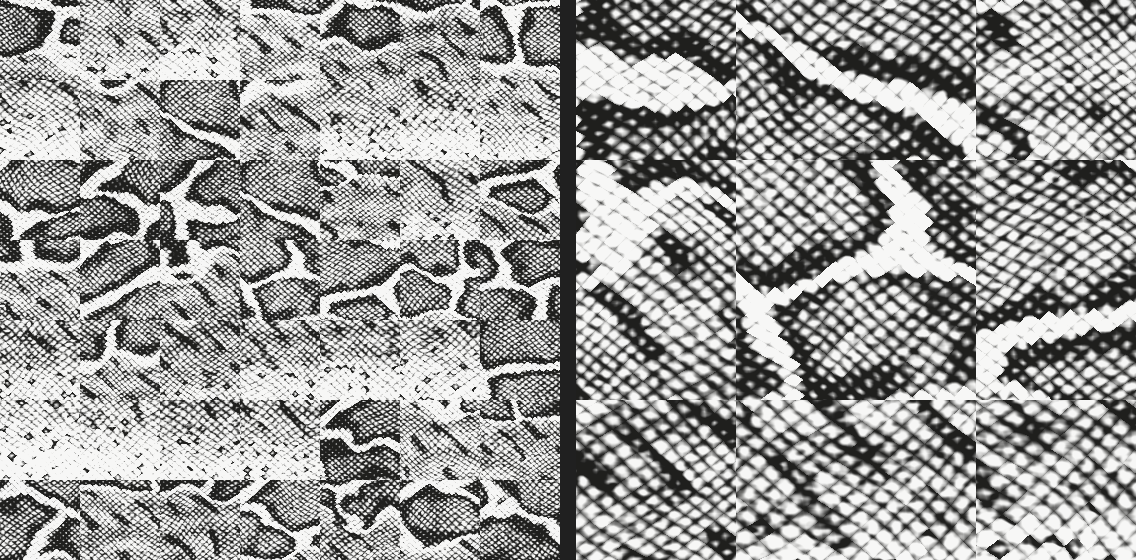
Left: the whole. Right: its middle third, enlarged.
Reproduce this pattern procedurally as a three.js fragment shader.

```glsl
varying vec2 vUv;

#define TILES 7.0
#define SCALES vec2(11.5, 14.0)
#define INK vec3(0.12, 0.12, 0.115)
#define PAPER vec3(0.97, 0.97, 0.965)
#define SOFTNESS 0.46
#define GRAIN 0.5
#define VEIN_WIDTH 0.11
#define BORDER_WIDTH 0.13
#define SADDLE_START 1.75
#define SKIN_HEIGHT 2.2

vec2 hash2(vec2 p) {
  p = vec2(dot(p, vec2(127.1, 311.7)), dot(p, vec2(269.5, 183.3)));
  return fract(sin(p) * 43758.55);
}

float cornerSlope(vec2 cell, vec2 f, vec2 corner) {
  return dot(hash2(cell + corner) * 2.0 - 1.0, f - corner);
}

float gradientNoise(vec2 p) {
  vec2 i = floor(p), f = fract(p);
  vec2 u = f * f * (3.0 - 2.0 * f);
  float low = mix(cornerSlope(i, f, vec2(0.0)), cornerSlope(i, f, vec2(1.0, 0.0)), u.x);
  float high = mix(cornerSlope(i, f, vec2(0.0, 1.0)), cornerSlope(i, f, vec2(1.0)), u.x);
  return 1.4 * mix(low, high, u.y);
}

// Gap between the two nearest cell seeds: zero on the veins
float cellGap(vec2 p) {
  vec2 cell = floor(p);
  float nearest = 9.0, second = 9.0;
  for (int y = -1; y <= 1; y++) {
    for (int x = -1; x <= 1; x++) {
      vec2 id = cell + vec2(float(x), float(y));
      float d = length(id + 0.15 + 0.7 * hash2(id + 7.0) - p);
      second = min(second, max(nearest, d));
      nearest = min(nearest, d);
    }
  }
  return second - nearest;
}

// Pale belly with broken smudges
float bellyTone(vec2 s) {
  float smudge = smoothstep(0.3, 0.42, gradientNoise(s * vec2(10.0, 12.0)));
  float fade = mix(-0.34, 0.1, smoothstep(0.3, 1.1, s.y));
  return fade + 0.25 * gradientNoise(s * 6.0) + 0.8 * smudge;
}

// Grey flank crossed by curved chains of dark dashes
float flankTone(vec2 s) {
  float wobble = gradientNoise(s * 2.0);
  float phase = s.x * 2.2 + s.y * (0.6 + 0.6 * s.y) + 0.45 * wobble;
  float chain = 1.0 - smoothstep(0.09, 0.14, abs(fract(phase) - 0.5));
  float dashes = smoothstep(-0.05, 0.05, gradientNoise(s * vec2(3.0, 4.0) + 20.0));
  float ribbon = 0.12 * sin(s.y * 17.0 + 4.0 * wobble);
  return 0.13 + ribbon + 0.2 * gradientNoise(s * 4.0) + 0.65 * chain * dashes;
}

// Netted saddles with dark rims, parted by white veins
float saddleTone(vec2 s, float edge) {
  vec2 p = s * vec2(0.75, 1.25) + 0.15 * gradientNoise(s * 3.0);
  float gap = min(cellGap(p), abs(edge) * 1.6);
  float width = VEIN_WIDTH + 0.1 * gradientNoise(s * 2.5 + 5.0);
  float rim = width + BORDER_WIDTH + 0.25 * gradientNoise(s * 4.0 + 9.0);
  float netting = 0.27 + 0.18 * gradientNoise(s * 3.0 + 31.0);
  float tone = mix(0.8, netting, smoothstep(rim - 0.05, rim + 0.1, gap));
  return mix(-0.32, tone, smoothstep(width - 0.03, width + 0.03, gap));
}

float skinTone(vec2 s) {
  float edge = s.y - SADDLE_START - 0.35 * gradientNoise(s * 1.7 + 3.0);
  float lower = mix(bellyTone(s), flankTone(s), smoothstep(0.75, 1.1, s.y));
  return mix(lower, saddleTone(s, edge), smoothstep(-0.02, 0.02, edge));
}

void main() {
  // Each square shows its own crop of the skin
  vec2 grid = vUv * TILES;
  vec2 tile = floor(grid);
  vec2 pick = hash2(tile + 3.0);
  float start = pow(pick.y, 1.2) * SKIN_HEIGHT;
  vec2 skin = fract(grid) + vec2(pick.x * 40.0, start);

  // Staggered scales, larger towards the belly
  vec2 count = SCALES * mix(0.72, 1.0, smoothstep(0.2, 0.8, start));
  vec2 bend = vec2(gradientNoise(skin * 1.6), gradientNoise(skin * 1.6 + 50.0));
  vec2 lattice = (skin + 0.1 * bend) * count;
  vec2 even = floor(lattice) + 0.5, odd = floor(lattice + 0.5);
  vec2 a = lattice - even, b = lattice - odd;
  vec2 offset = abs(a.x) + abs(a.y) < abs(b.x) + abs(b.y) ? a : b;
  float slant = mix(0.75, 1.0, hash2(tile + 11.0).x);
  float diamond = max(abs(offset.x + offset.y), slant * abs(offset.x - offset.y));
  float height = 1.0 - 2.0 * mix(diamond, 1.41 * length(offset), 0.5);

  // Tone partly follows whole scales, so markings get toothed edges
  vec2 centre = skin - offset / count;
  float tone = skinTone(mix(skin, centre, 0.5));
  tone += 0.16 * (hash2(tile + 23.0).y - 0.5);
  tone += 0.25 * (hash2(lattice - offset).x - 0.5);

  // Inked relief with printed grain
  height += GRAIN * gradientNoise(skin * vec2(28.0, 42.0));
  float light = smoothstep(tone - SOFTNESS, tone + SOFTNESS, height);
  gl_FragColor = vec4(mix(INK, PAPER, light), 1.0);
}
```
